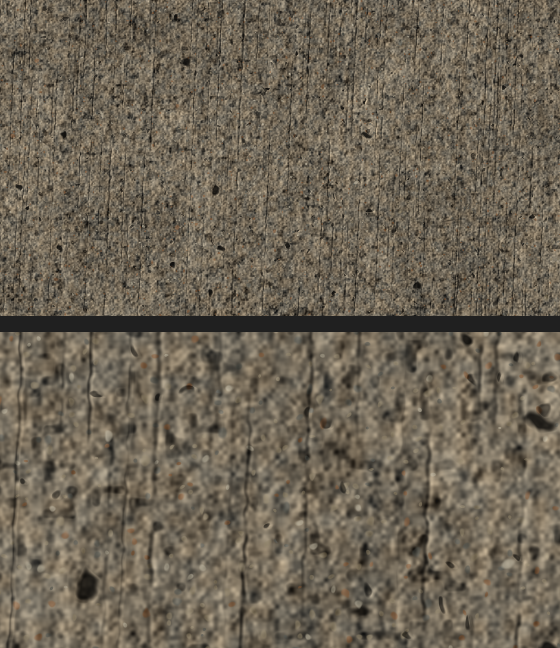
Top, the full canvas; bottom, a detail of the centre.
Give the GLSL for this texture, as a Shadertoy shader.

```glsl
const vec3 CEMENT = vec3(1.0, 0.918, 0.782);
const vec3 RUST = vec3(0.52, 0.35, 0.22);
const vec3 SLATE = vec3(0.33, 0.34, 0.32);
const vec3 SAND = vec3(0.57, 0.52, 0.42);
const vec3 QUARTZ = vec3(0.70, 0.67, 0.59);
const vec2 TO_LIGHT = vec2(-0.0036, 0.0011);
const float LEAN = 0.042;

float hash(vec2 p) {
    vec3 q = fract(p.xyx * 0.1031);
    q += dot(q, q.yzx + 33.33);
    return fract((q.x + q.y) * q.z);
}

float noise(vec2 p) {
    vec2 i = floor(p), f = fract(p);
    f = f * f * (3.0 - 2.0 * f);
    return mix(mix(hash(i), hash(i + vec2(1, 0)), f.x),
               mix(hash(i + vec2(0, 1)), hash(i + vec2(1, 1)), f.x), f.y);
}

vec2 roughen(vec2 p, float scale, float amount) {
    return p + amount * (vec2(noise(p * scale), noise(p * scale + 31.7)) - 0.5);
}

// Brush direction becomes the vertical axis
vec2 alongBrush(vec2 p) {
    return vec2(p.x - LEAN * p.y, p.y);
}

// Scattered blobs: x is coverage, y is a random value per blob
vec2 blobs(vec2 p, float cells, float chance, float radius) {
    vec2 q = p * cells, base = floor(q), best = vec2(0.0);
    for (int y = -1; y <= 1; y++)
    for (int x = -1; x <= 1; x++) {
        vec2 id = base + vec2(x, y);
        if (hash(id + cells) > chance) continue;
        vec2 center = id + 0.2 + 0.6 * vec2(hash(id + 17.0), hash(id + 41.0));
        float r = radius * cells * mix(0.45, 1.0, hash(id + 73.0));
        vec2 d = (q - center) * vec2(1.0, mix(0.7, 1.35, hash(id + 97.0)));
        float cover = 1.0 - smoothstep(0.5 * r, 1.15 * r, length(d));
        if (cover > best.x) best = vec2(cover, hash(id + 131.0));
    }
    return best;
}

float line(float d, float width) {
    return exp(-d * d / (width * width));
}

// Broken brush grooves, one candidate per column
float grooves(float u, float y, float columns, float density, float width) {
    float q = u * columns, id = floor(q);
    float center = 0.3 + 0.4 * hash(vec2(id, columns));
    float present = step(hash(vec2(id, columns + 9.0)), density);
    float run = smoothstep(0.35, 0.7, noise(vec2(id * 7.3, y * 4.5 + columns)));
    float w = width * mix(0.6, 1.2, hash(vec2(id, columns + 23.0)));
    return present * run * line((fract(q) - center) / columns, w);
}

float brushing(vec2 p) {
    float u = alongBrush(p).x + 0.004 * noise(vec2(p.y * 6.0, p.x * 3.0));
    u += 0.0042 * (noise(p * 80.0) - 0.5);
    float area = smoothstep(0.2, 0.65, noise(vec2(u * 4.0 + 2.0, p.y * 1.5)));
    float fine = grooves(u, p.y, 62.0, 0.55, 0.0021) * mix(0.2, 0.75, area);
    float deep = grooves(u, p.y, 10.0, 0.45, 0.0026) * 0.85;
    float main = line(u - 0.735, 0.003) * mix(0.55, 1.0, noise(vec2(3.0, p.y * 9.0)));
    float worn = smoothstep(0.1, 0.65, noise(p * vec2(85.0, 50.0) + 13.0));
    return max(max(fine, deep), main) * mix(0.2, 1.0, worn);
}

float pits(vec2 p) {
    vec2 q = roughen(roughen(p, 55.0, 0.014), 130.0, 0.005);
    float large = blobs(q, 8.0, 0.16, 0.0135).x;
    float small = blobs(q, 27.0, 0.14, 0.0065).x;
    return max(large, small * 0.6);
}

float relief(vec2 p) {
    vec2 g = alongBrush(p) * vec2(1.0, 0.78);
    float grain = 0.4 * noise(g * 58.0) + 0.8 * noise(g * 104.0 + 5.0)
                + 0.8 * noise(p * 172.0 + 11.0);
    float ridges = 0.45 * noise(alongBrush(p) * vec2(100.0, 14.0));
    return grain + ridges - 0.5 * brushing(p) - 0.6 * pits(p);
}

vec3 stoneColor(float pick) {
    vec3 c = mix(SAND, RUST, step(0.48, pick));
    c = mix(c, SLATE, step(0.66, pick));
    return mix(c, QUARTZ, step(0.89, pick));
}

vec3 addStones(vec3 color, vec2 stone, float shade, float strength) {
    return mix(color, stoneColor(stone.y) + 0.8 * shade, stone.x * strength);
}

void mainImage(out vec4 fragColor, in vec2 fragCoord) {
    vec2 p = fragCoord / iResolution.y;

    // Side light over the rough surface
    float shade = 0.235 * (relief(p) - relief(p + TO_LIGHT));

    // Cement tone, from broad stains to fine grit
    float tone = 0.444 + shade;
    tone += 0.09 * (noise(p * 3.5) - 0.5) + 0.09 * (noise(p * 17.0 + 8.0) - 0.5);
    tone += 0.13 * (noise(p * 92.0 + 3.0) - 0.5) + 0.20 * (noise(p * 215.0) - 0.5);
    tone += 0.09 * (noise(alongBrush(p) * vec2(95.0, 6.0)) - 0.5);

    // Dark pores between the grains
    tone -= 0.17 * smoothstep(0.62, 0.9, noise(p * 78.0 + 61.0));
    vec3 color = CEMENT * tone;
    color += vec3(0.03, 0.0, -0.03) * (noise(p * 62.0 + 19.0) - 0.5);

    // Sand grains and a few pebbles
    vec2 q = roughen(p, 120.0, 0.004);
    color = addStones(color, blobs(q, 80.0, 0.26, 0.0046), shade, 0.6);
    color = addStones(color, blobs(q, 13.0, 0.07, 0.0105), shade, 0.6);

    // Shadowed grooves, hairline cracks and holes
    float crack = line(noise(roughen(p, 30.0, 0.03) * 5.0) - 0.5, 0.012);
    crack *= smoothstep(0.5, 0.75, noise(p * 6.0 + 40.0));
    color *= 1.0 - 0.42 * brushing(p);
    color *= 1.0 - 0.22 * crack;
    color *= 1.0 - 0.75 * pits(p);

    fragColor = vec4(clamp(max(color, CEMENT * 0.07), 0.0, 1.0), 1.0);
}
```
